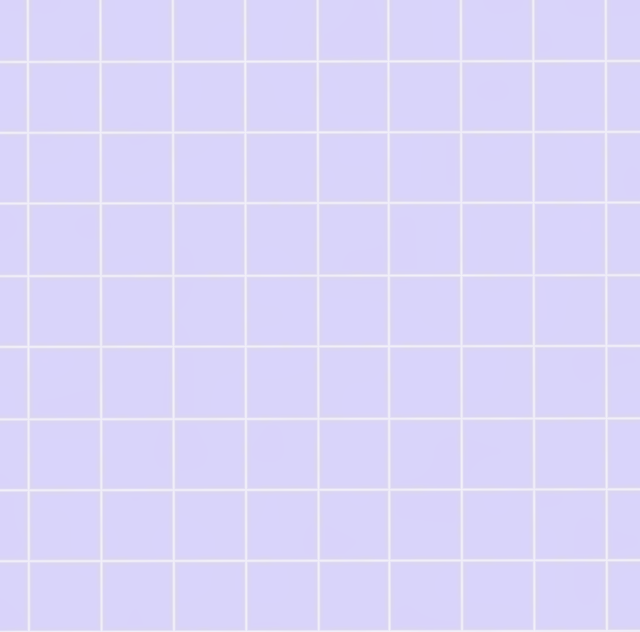
This pattern is drawn by a Shadertoy shader. Its source:

```glsl
// Pale lavender grid of thin, slightly tilted off-white lines with faint grey halos.

// Lengths are fractions of the canvas height.
const vec2 PITCH = vec2(0.1146, 0.1121);
const vec2 FIRST_LINE = vec2(0.0451, 0.0008);
const vec2 TILT = vec2(-0.0018, 0.0016);
const float SLIP = 0.0026;
const float LINE_HALF_WIDTH = 0.0018;
const float LINE_SOFTNESS = 0.0018;
const float LINE_JITTER = 0.0002;
const float HALO_WIDTH = 0.0105;
const float WEAR_SCALE = 62.0;
const float GROUND_VARIATION = 0.002;

const vec3 GROUND_COLOR = vec3(0.852, 0.830, 0.982);
const vec3 HALO_COLOR = vec3(0.855, 0.838, 0.930);
const vec3 LINE_COLOR = vec3(0.953, 0.946, 0.978);

float hash(vec2 p) {
    return fract(sin(dot(p, vec2(127.1, 311.7))) * 43758.5453);
}

float valueNoise(vec2 p) {
    vec2 cell = floor(p);
    vec2 f = fract(p);
    f = f * f * (3.0 - 2.0 * f);
    float low = mix(hash(cell), hash(cell + vec2(1.0, 0.0)), f.x);
    float high = mix(hash(cell + vec2(0.0, 1.0)), hash(cell + 1.0), f.x);
    return mix(low, high, f.y);
}

void mainImage(out vec4 fragColor, in vec2 fragCoord) {
    vec2 p = fragCoord / iResolution.y;
    float pixel = 1.0 / iResolution.y;

    // Tilt both line families around the canvas centre
    vec2 center = 0.5 * iResolution.xy / iResolution.y;
    vec2 grid = p - FIRST_LINE - TILT * (p - center).yx;

    // Nearest lines: one column is narrower, two rows are taller
    vec2 index = round(grid / PITCH);
    vec2 slip = SLIP * vec2(-step(4.5, index.x),
                            clamp(floor(index.y * 0.5) - 1.0, 0.0, 2.0));
    vec2 nudge = vec2(hash(vec2(index.x, 3.0)), hash(vec2(index.y, 17.0)));
    vec2 linePosition = index * PITCH + slip + (nudge * 2.0 - 1.0) * LINE_JITTER;
    vec2 dist = abs(grid - linePosition);

    // Ground with faint blotches
    float blotch = valueNoise(p * 14.0) - 0.5;
    vec3 color = GROUND_COLOR + blotch * GROUND_VARIATION;

    // Uneven grey halo beside the lines
    float wear = valueNoise(p * WEAR_SCALE);
    vec2 halo = 1.0 - smoothstep(vec2(0.3 * HALO_WIDTH), vec2(HALO_WIDTH), dist);
    color = mix(color, HALO_COLOR, max(halo.x, halo.y) * mix(0.35, 1.0, wear));

    // Soft-edged lines with slight changes in strength
    float soft = max(LINE_SOFTNESS, 0.7 * pixel);
    vec2 line = 1.0 - smoothstep(vec2(LINE_HALF_WIDTH - soft),
                                 vec2(LINE_HALF_WIDTH + soft), dist);
    float strength = mix(0.86, 1.0, valueNoise(p * 30.0 + 9.0));
    color = mix(color, LINE_COLOR, max(line.x, line.y) * strength);

    fragColor = vec4(color, 1.0);
}
```
